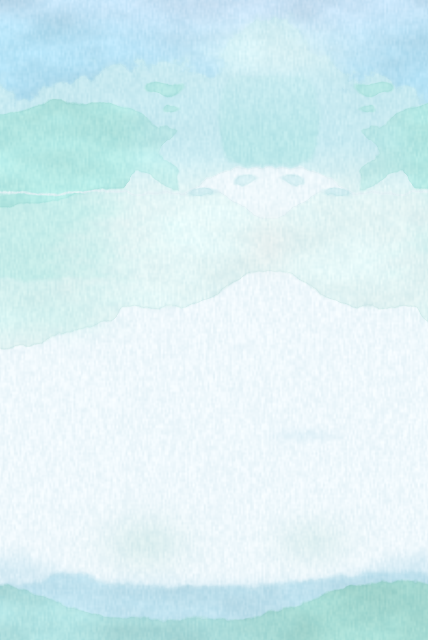
A Shadertoy shader for this background:

```glsl
// Watercolour sky with mirrored teal washes over white paper and misty hills.

const vec3 PAPER = vec3(.938, .974, .99);
const vec3 SKY_BLUE = vec3(.685, .865, .94);
const vec3 LAVENDER = vec3(.785, .885, .96);
const vec3 CLOUD = vec3(.8, .927, .945);
const vec3 CLOUD_PALE = vec3(.85, .945, .958);
const vec3 PALE_WASH = vec3(.89, .961, .962);
const vec3 TEAL = vec3(.69, .905, .885);
const vec3 POOL = vec3(.72, .905, .91);
const vec3 ROSE_GREY = vec3(.9, .934, .934);
const vec3 PUFF = vec3(.84, .925, .925);
const vec3 HAZE = vec3(.82, .915, .955);
const vec3 HILL_BLUE = vec3(.715, .87, .925);
const vec3 HILL_GREEN = vec3(.645, .86, .825);
const float MIRROR_X = .629; // axis of the folded washes
const float ASPECT = 1.5;    // height in units of width
const float WOBBLE = .026;   // raggedness of wet edges
const float RIM = .06;       // pigment gathered along edges
const float GRAIN = .056;    // paper texture

float hash(vec2 p) {
    vec3 q = fract(p.xyx * .1031);
    q += dot(q, q.yzx + 33.33);
    return fract((q.x + q.y) * q.z);
}

float noise(vec2 p) {
    vec2 i = floor(p), f = fract(p);
    f = f * f * (3. - 2. * f);
    return mix(mix(hash(i), hash(i + vec2(1, 0)), f.x),
               mix(hash(i + vec2(0, 1)), hash(i + vec2(1, 1)), f.x), f.y);
}

float fbm(vec2 p) {
    float sum = 0., amp = .5;
    for (int i = 0; i < 5; i++) {
        sum += amp * noise(p);
        p = p * 2.03 + 17.;
        amp *= .5;
    }
    return sum;
}

float rise(float a, float b, float x) { return smoothstep(a, b, x); }
float fall(float a, float b, float x) { return 1. - smoothstep(a, b, x); }

float spot(vec2 p, vec2 centre, vec2 size) {
    vec2 t = (p - centre) / size;
    return exp(-dot(t, t));
}

float bump(float x, float centre, float width) {
    return spot(vec2(x, 0), vec2(centre, 0), vec2(width));
}

float ellipse(vec2 p, vec2 centre, vec2 radius) {
    return (1. - length((p - centre) / radius)) * radius.y;
}

// Lays a wash where depth is positive, with a thin darker wet rim.
vec3 wash(vec3 base, vec3 tint, float depth, float soft, float opacity) {
    vec3 c = mix(base, tint, opacity * rise(-soft, soft, depth));
    float rim = exp(-abs(depth - .002) / .002) * min(.003 / soft, 1.);
    return c * (1. - RIM * opacity * rim * vec3(1, .55, .55));
}

// Sky, clouds and the pale veil with its ragged lower edge.
vec3 paintSky(vec2 p, vec2 q, float mottle) {
    vec3 sky = mix(SKY_BLUE, LAVENDER, spot(p, vec2(.62, 0), vec2(.38, .13)));
    sky = mix(sky, LAVENDER, .6 * fall(0., .09, p.y)) + .15 * mottle;
    float cloudTop = .21 - .06 * bump(p.x, .35, .14) - .15 * bump(p.x, .64, .13);
    float depth = p.y - cloudTop + .14 * (fbm(p * 18.) - .5);
    vec3 col = wash(sky, CLOUD, depth, .03, .6);
    col = wash(col, CLOUD, depth, .007, .6);
    col = mix(col, CLOUD_PALE + .12 * mottle, .85 * spot(p, vec2(.64, .12), vec2(.16, .06)));
    col = mix(col, PALE_WASH + .08 * mottle, rise(.32, .48, p.y));
    float edge = .635 + .084 * rise(0., .22, q.x) + .04 * rise(.345, .375, q.x)
               + .06 * rise(.36, .63, q.x);
    return wash(PAPER, col, edge - q.y, .003, 1.);
}

// Teal pools; q.x is the distance from the mirror axis.
vec3 paintPools(vec3 col, vec2 p, vec2 q, float mottle) {
    float fade = rise(.28, .52, q.x + .35 * mottle);
    col = wash(col, TEAL, min(q.y - .44, .655 - q.y), .01, .58 * fade);
    col = mix(col, TEAL, .3 * fade * rise(.63, .67, q.y) * fall(.74, .82, q.y));

    // Side lobes with a waist and a drooping tip.
    float top = .238 + .026 * rise(.48, .63, q.x) + .07 * fall(.2, .38, q.x);
    float notch = rise(.22, .305, q.x) * fall(.305, .34, q.x);
    float bottom = .445 + .04 * rise(.34, .63, q.x) - .045 * notch;
    float side = q.x - .212 - .045 * bump(q.y, .355, .026);
    float lobe = min(min(q.y - top, bottom - q.y), side);
    col = wash(col, TEAL + .14 * mottle, lobe, .003, .5 + .4 * rise(.23, .38, q.x));
    col = wash(col, TEAL, ellipse(q, vec2(.248, .209), vec2(.046, .016)), .002, .75);
    col = wash(col, TEAL, ellipse(q, vec2(.229, .256), vec2(.02, .008)), .002, .65);

    // Rounded central pool.
    vec2 corner = abs(q - vec2(0, .285)) - vec2(.055, .04);
    float pool = .065 - length(max(corner, 0.));
    col = wash(col, POOL, pool, .008, .25 + .55 * rise(.18, .36, q.y));

    // Bare paper with small stains.
    float gapTop = .395 + .055 * rise(.08, .21, q.x);
    float gapBottom = .455 + .06 * bump(q.x, 0., .07);
    col = wash(col, PAPER, min(q.y - gapTop, gapBottom - q.y), .003, .9);
    col = wash(col, CLOUD, ellipse(q, vec2(.055, .423), vec2(.03, .012)), .003, .6);
    col = wash(col, CLOUD, ellipse(q, vec2(.16, .453), vec2(.032, .01)), .003, .7);
    return mix(col, ROSE_GREY, .75 * spot(p, vec2(MIRROR_X, .575), vec2(.05, .06)));
}

// Soft puffs, haze and two ranges of hills.
vec3 paintHills(vec3 col, vec2 p, float rough, float mottle) {
    col = mix(col, HAZE, .45 * spot(p, vec2(.705, 1.02), vec2(.07, .015)));
    col = mix(col, PUFF, .75 * spot(p, vec2(.34, 1.275), vec2(.1, .065)));
    col = mix(col, PUFF, .6 * spot(p, vec2(.73, 1.27), vec2(.09, .055)));
    float y = p.y + rough;
    float hazeTop = 1.28 + .065 * rise(0., .25, p.x) - .065 * rise(.7, 1., p.x);
    col = mix(col, HAZE, .8 * rise(-.015, .055, y - hazeTop));
    float blueTop = 1.375 - .028 * bump(p.x, .16, .1) - .03 * rise(.55, .85, p.x);
    col = wash(col, HILL_BLUE + .15 * mottle, y - blueTop, .01, .75);
    float greenTop = 1.37 + .08 * rise(-.02, .3, p.x) - .085 * rise(.54, .9, p.x);
    vec3 green = mix(HILL_BLUE, HILL_GREEN, .65 + .35 * rise(.4, .8, p.x));
    return wash(col, green + .15 * mottle, y - greenTop, .004, .92);
}

void mainImage(out vec4 fragColor, in vec2 fragCoord) {
    vec2 p = fragCoord / iResolution.xy;
    p.y = ASPECT * (1. - p.y); // y runs downwards
    vec2 fold = vec2(abs(p.x - MIRROR_X), p.y);
    vec2 ragged = WOBBLE * (vec2(fbm(fold * 26.), fbm(fold * 26. + 40.)) - .48);
    float mottle = fbm(p * vec2(7, 16)) - .48;

    vec3 col = paintSky(p, fold + ragged, mottle);
    col = paintPools(col, p, fold + ragged, mottle);
    col = paintHills(col, p, ragged.x, mottle);

    // Upright paper fibres.
    float fibre = noise(p * vec2(230, 80)) + .5 * noise(p * vec2(150, 190) + 9.) - .75;
    col += GRAIN * fibre * vec3(1, .6, .45);
    fragColor = vec4(clamp(col, 0., 1.), 1);
}
```
